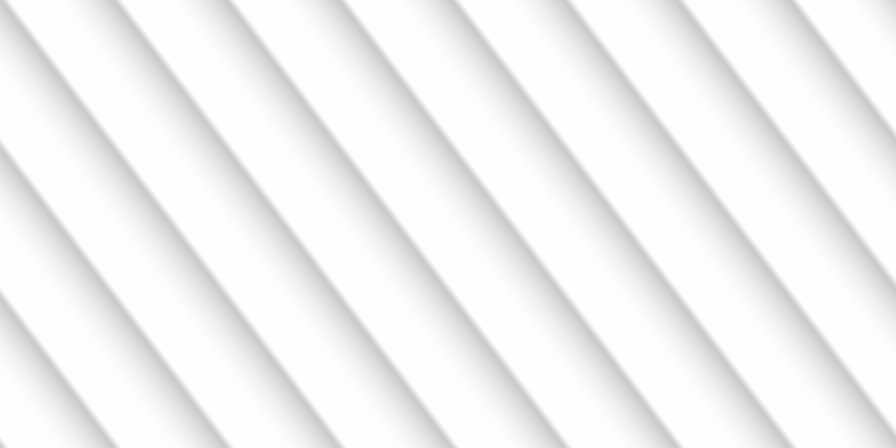
This pattern is drawn by a Shadertoy shader. Its source:

```glsl
// Slanted white pleats, each casting a soft grey shadow that ends in a crisp fold.

const vec2  REPEATS      = vec2(3.975, 3.0); // pleats per canvas height, across and down
const float PHASE        = 0.0;              // shift of the first fold, in pleats
const float FOLD_WIDTH   = 0.10;             // quick rise from dark to white, in pleats
const float SHADOW_WIDTH = 0.60;             // slow fade from white to dark, in pleats
const float SHADOW_CURVE = 2.3;              // higher keeps the shadow closer to the fold
const float SHADOW_DEPTH = 0.205;
const vec3  PAPER        = vec3(0.998);

// Shadow strength at position t within one pleat, 0 to 1; darkest at the fold
float pleatShadow(float t) {
    float fold = 1.0 - smoothstep(0.0, FOLD_WIDTH, t);
    float fade = pow(max(0.0, 1.0 - (1.0 - t) / SHADOW_WIDTH), SHADOW_CURVE);
    return max(fold, fade);
}

void mainImage(out vec4 fragColor, in vec2 fragCoord) {
    // Canvas-height units, measured from the top left
    vec2 p = vec2(fragCoord.x, iResolution.y - fragCoord.y) / iResolution.y;

    // Pleats run down to the right
    float pleat = p.x * REPEATS.x - p.y * REPEATS.y - PHASE;
    float shadow = pleatShadow(fract(pleat));

    fragColor = vec4(PAPER - SHADOW_DEPTH * shadow, 1.0);
}
```
